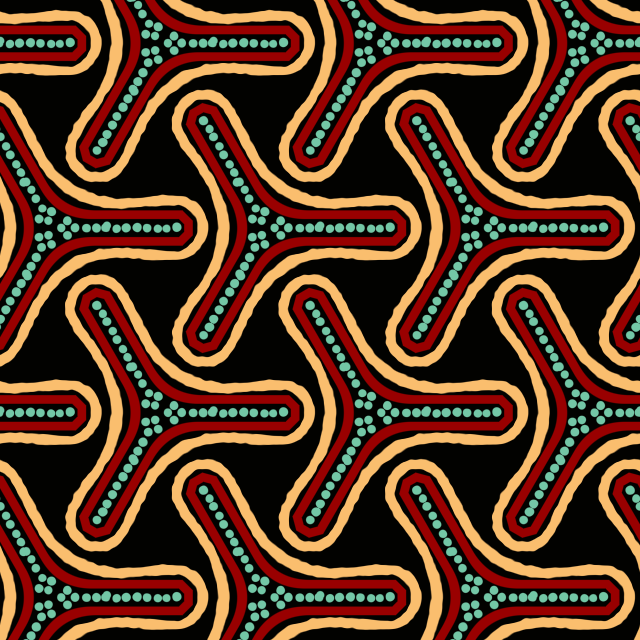
Reproduce this pattern procedurally as a WebGL 1 fragment shader.

```glsl
precision highp float;
// Interlocking three-armed stars with dotted spines, red bands and wavy cream outlines.

uniform vec2 u_resolution;

const float REPEATS = 3.0;
const float ROW_HEIGHT = 0.8660254;
const vec2 ORIGIN = vec2(0.247, 0.199);
const float THIRD_TURN = 2.0943951;
const float ARM_LENGTH = 0.574;

const vec3 BLACK = vec3(0.008, 0.008, 0.0);
const vec3 CREAM = vec3(0.98, 0.745, 0.43);
const vec3 RED = vec3(0.6, 0.0, 0.0);
const vec3 TEAL = vec3(0.45, 0.78, 0.65);

float hash(vec2 p) {
  return fract(sin(dot(p, vec2(127.1, 311.7))) * 43758.5453);
}

float noise(vec2 p) {
  vec2 i = floor(p);
  vec2 f = fract(p);
  f = f * f * (3.0 - 2.0 * f);
  return mix(mix(hash(i), hash(i + vec2(1.0, 0.0)), f.x),
             mix(hash(i + vec2(0.0, 1.0)), hash(i + vec2(1.0)), f.x), f.y);
}

vec2 rotate(vec2 p, float angle) {
  float c = cos(angle);
  float s = sin(angle);
  return vec2(c * p.x - s * p.y, s * p.x + c * p.y);
}

float smoothMin(float a, float b, float k) {
  float h = max(k - abs(a - b), 0.0) / k;
  return min(a, b) - h * h * k * 0.25;
}

// Offset from an arm lying on the x axis: past its ends, and sideways
vec2 armOffset(vec2 p) {
  return vec2(max(max(-p.x, p.x - ARM_LENGTH), 0.0), abs(p.y));
}

float octagonLength(vec2 q) {
  return max(max(q.x, q.y), (q.x + q.y) * 0.7071);
}

float band(float d, float radius, float halfWidth) {
  return abs(d - radius) - halfWidth;
}

float dotDistance(vec2 p, vec2 center, float radius) {
  return length(p - center) - radius;
}

// Dots along one arm, with small shifts in place and size
float spine(vec2 p, float arm) {
  vec2 mirrored = vec2(p.x, abs(p.y));
  float d = dotDistance(p, vec2(0.040, 0.0), 0.02);
  d = min(d, dotDistance(mirrored, vec2(0.069, 0.034), 0.021));
  d = min(d, dotDistance(p, vec2(0.254, 0.011), 0.02));
  for (int i = 0; i < 11; i++) {
    float n = float(i);
    vec2 shift = vec2(hash(vec2(n, 3.0)), hash(vec2(n, 8.0 + arm))) - 0.5;
    vec2 center = vec2(0.108 + 0.0478 * n, 0.0) + shift * vec2(0.009, 0.007);
    d = min(d, dotDistance(p, center, 0.0205 + 0.003 * shift.y));
  }
  return d;
}

// Signed distances of one star: cream outline, red band, dots
vec3 star(vec2 p) {
  float arm = floor(atan(p.y, p.x) / THIRD_TURN + 0.5);
  vec2 q = rotate(p, -arm * THIRD_TURN);
  vec2 own = armOffset(q);
  vec2 next = armOffset(rotate(vec2(q.x, abs(q.y)), -THIRD_TURN));

  float outer = smoothMin(length(own), length(next), 0.22);
  float inner = smoothMin(octagonLength(own), octagonLength(next), 0.137);
  float flare = mix(0.117, 0.130, smoothstep(0.34, 0.56, q.x));
  float sway = 0.007 * (noise(p * 19.0) - 0.5);
  float bumps = 0.008 * (noise(p * 37.0 + 5.0) - 0.5);
  float ripple = 0.003 * (noise(p * 45.0 + 9.0) - 0.5);

  return vec3(band(outer + sway, flare, 0.0232) + bumps,
              band(inner, 0.0625, 0.0203),
              spine(q, mod(arm, 3.0)) + ripple);
}

// Nearest distances over the staggered rows of stars
vec3 lattice(vec2 p) {
  vec3 nearest = vec3(10.0);
  float middleRow = floor(p.y / ROW_HEIGHT + 0.5);
  for (int j = -1; j <= 1; j++) {
    float row = middleRow + float(j);
    float x = p.x - 0.5 * mod(row, 2.0);
    vec2 local = vec2(x - floor(x + 0.5), p.y - row * ROW_HEIGHT);
    for (int i = -1; i <= 1; i++) {
      nearest = min(nearest, star(local - vec2(float(i), 0.0)));
    }
  }
  return nearest;
}

void main() {
  float scale = REPEATS / min(u_resolution.x, u_resolution.y);
  vec3 d = lattice(gl_FragCoord.xy * scale - ORIGIN);
  vec3 cover = 1.0 - smoothstep(vec3(-0.75 * scale), vec3(0.75 * scale), d);
  vec3 color = mix(BLACK, CREAM, cover.x);
  color = mix(color, RED, cover.y);
  color = mix(color, TEAL, cover.z);
  gl_FragColor = vec4(color, 1.0);
}
```
